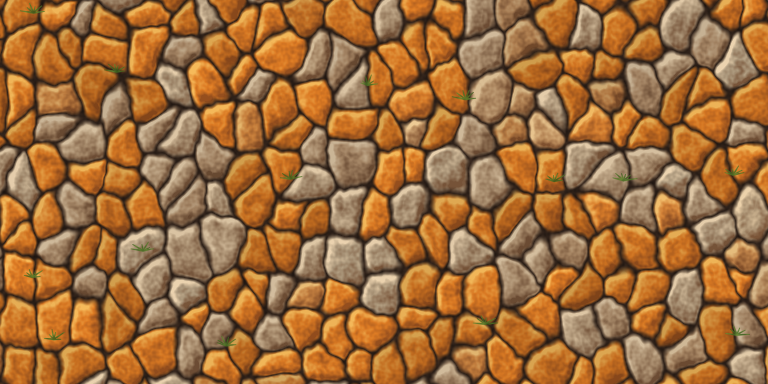
Reproduce this texture procedurally as a WebGL 1 fragment shader.

```glsl
precision highp float;
// Draws a dry wall of bevelled orange and tan stones with small grass tufts.
uniform vec2 u_resolution;

const vec2 STONES_PER_HEIGHT = vec2(11.6, 10.0);
const vec2 LIGHT_DIR = vec2(-0.6, 0.8);
const vec3 JOINT = vec3(0.17, 0.12, 0.09);
const vec3 ORANGE_DARK = vec3(0.55, 0.29, 0.11);
const vec3 ORANGE_MID = vec3(0.81, 0.45, 0.13);
const vec3 ORANGE_LIGHT = vec3(0.90, 0.68, 0.33);
const vec3 TAN_DARK = vec3(0.44, 0.31, 0.21);
const vec3 TAN_MID = vec3(0.70, 0.56, 0.42);
const vec3 TAN_LIGHT = vec3(0.86, 0.77, 0.64);
const vec3 GREY_MID = vec3(0.62, 0.55, 0.45);
const vec3 GRASS_DARK = vec3(0.17, 0.30, 0.08);
const vec3 GRASS_LIGHT = vec3(0.42, 0.58, 0.20);

vec2 hash2(vec2 p) {
  vec2 k = vec2(dot(p, vec2(127.1, 311.7)), dot(p, vec2(269.5, 183.3)));
  return fract(sin(k) * 43758.545);
}

float corner(vec2 cell, vec2 offset) {
  float angle = 6.2832 * hash2(cell).x;
  return dot(vec2(cos(angle), sin(angle)), offset);
}

// Gradient noise, roughly -0.7 to 0.7
float noise(vec2 p) {
  vec2 i = floor(p), f = fract(p);
  vec2 u = f * f * f * (f * (f * 6.0 - 15.0) + 10.0);
  vec2 e = vec2(1.0, 0.0);
  return mix(mix(corner(i, f), corner(i + e.xy, f - e.xy), u.x),
             mix(corner(i + e.yx, f - e.yx), corner(i + e.xx, f - e.xx), u.x), u.y);
}

vec2 site(vec2 cell) {
  return cell + 0.5 + 0.84 * (hash2(cell) - 0.5);
}

// Rounded Voronoi stone: x is the edge distance, yz the outward direction
vec3 stoneShape(vec2 q, out vec2 id) {
  vec2 base = floor(q);
  float nearest = 9.0;
  id = base;
  for (int y = -1; y <= 1; y++) {
    for (int x = -1; x <= 1; x++) {
      vec2 cell = base + vec2(float(x), float(y));
      float d = length(site(cell) - q);
      if (d < nearest) { nearest = d; id = cell; }
    }
  }
  vec2 home = site(id) - q;
  float sharpness = 20.0, sum = 0.0;
  vec2 outward = vec2(0.0);
  for (int y = -2; y <= 2; y++) {
    for (int x = -2; x <= 2; x++) {
      if (x == 0 && y == 0) continue;
      vec2 other = site(id + vec2(float(x), float(y))) - q;
      vec2 dir = normalize(other - home);
      float weight = exp(-sharpness * dot(0.5 * (other + home), dir));
      sum += weight;
      outward += weight * dir;
    }
  }
  return vec3(-log(sum) / sharpness, outward / sum);
}

vec3 ramp(vec3 dark, vec3 mid, vec3 light, float level) {
  vec3 low = mix(dark, mid, clamp(level * 2.0, 0.0, 1.0));
  return mix(low, light, clamp(level * 2.0 - 1.0, 0.0, 1.0));
}

vec3 stoneColor(vec2 id, float level) {
  vec2 kind = hash2(id + 37.0);
  vec3 orange = ramp(ORANGE_DARK, ORANGE_MID, ORANGE_LIGHT, level);
  vec3 pale = ramp(TAN_DARK, mix(TAN_MID, GREY_MID, kind.y), TAN_LIGHT, level);
  float paleness = smoothstep(0.55, 0.67, kind.x);
  return mix(orange, pale, paleness) * (0.90 + 0.18 * kind.y);
}

float segment(vec2 p, vec2 tip) {
  float t = clamp(dot(p, tip) / dot(tip, tip), 0.0, 1.0);
  return length(p - tip * t) + 0.0018 * t;
}

// Coverage of sparse fans of grass blades
float grass(vec2 p, float spacing, float pixel) {
  vec2 cell = floor(p / spacing);
  vec2 rnd = hash2(cell + 71.0);
  vec2 root = (cell + 0.5 + 0.5 * (rnd - 0.5)) * spacing;
  float d = 1.0;
  for (int i = 0; i < 6; i++) {
    vec2 r = hash2(cell * 7.0 + float(i));
    float angle = 0.15 + 0.55 * float(i) + 0.3 * (r.x - 0.5);
    vec2 tip = vec2(cos(angle), 0.75 * sin(angle)) * mix(0.018, 0.036, r.y);
    d = min(d, segment(p - root, tip));
  }
  float present = step(hash2(cell + 13.0).x, 0.42);
  return present * (1.0 - smoothstep(0.0022 - pixel * 0.5, 0.0022 + pixel, d));
}

void main() {
  vec2 p = gl_FragCoord.xy / u_resolution.y;
  vec2 q = p * STONES_PER_HEIGHT + 5.0;
  q += 0.38 * vec2(noise(q * 0.7), noise(q * 0.7 + 31.0));
  q += 0.09 * vec2(noise(q * 3.1 + 9.0), noise(q * 3.1 + 57.0));

  vec2 id;
  vec3 shape = stoneShape(q, id);
  float edge = shape.x;
  float lit = dot(shape.yz, LIGHT_DIR);

  // Bevel, worn facets and fine grain
  float rim = smoothstep(0.05, 0.12, edge) * (1.0 - smoothstep(0.13, 0.25, edge));
  float level = 0.46 + rim * (0.10 + 0.38 * lit);
  level += 0.24 * lit * (1.0 - smoothstep(0.05, 0.45, edge));
  vec2 local = q + 19.0 * hash2(id);
  level += 0.38 * noise(local * 2.3);
  level += 0.28 * (0.25 - abs(noise(local * 3.7 + 4.0)));
  float grain = noise(p * 95.0) + 0.7 * noise(p * 47.0 + 8.0);
  level += 0.26 * grain;

  float jointWidth = 0.11 + 0.06 * noise(q * 1.3 + 80.0);
  float cover = smoothstep(-0.02, jointWidth, edge);
  vec3 color = mix(JOINT * (1.0 + 0.4 * grain), stoneColor(id, level), cover);

  vec3 blade = mix(GRASS_DARK, GRASS_LIGHT, 0.5 + 0.7 * noise(p * 80.0));
  color = mix(color, blade, 0.85 * grass(p, 0.22, 1.0 / u_resolution.y));
  gl_FragColor = vec4(color, 1.0);
}
```
